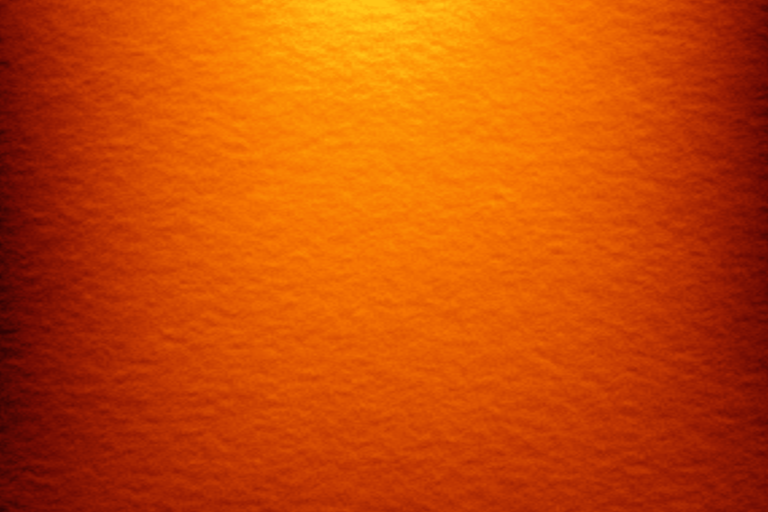
This texture is drawn by a Shadertoy shader. Its source:

```glsl
// Orange felted paper lit from above: a smooth light field with dark sides
// and a warm glow at the top indexes a colour ramp, while the slope of
// stretched fibre noise embosses the surface.

float hash(vec2 p) {
    vec3 q = fract(vec3(p.xyx) * 0.1031);
    q += dot(q, q.yzx + 33.33);
    return fract((q.x + q.y) * q.z);
}

float noise(vec2 p) {
    vec2 i = floor(p), f = fract(p);
    f = f * f * (3.0 - 2.0 * f);
    return mix(mix(hash(i), hash(i + vec2(1, 0)), f.x),
               mix(hash(i + vec2(0, 1)), hash(i + vec2(1, 1)), f.x), f.y);
}

// Paper relief: octaves of wide, flat fibres bent by a slow warp
float paperHeight(vec2 p) {
    p.y += 0.012 * noise(p * vec2(22.0, 16.0));
    float height = 0.0, amplitude = 0.5;
    vec2 frequency = vec2(34.0, 62.0);
    for (int i = 0; i < 3; i++) {
        height += amplitude * noise(p * frequency + float(i) * 17.3);
        frequency *= 1.85;
        amplitude *= 0.6;
    }
    return height;
}

// Light level from 0 (deep shadow) to 7 (brightest glow)
float lightLevel(vec2 uv) {
    float x = uv.x - 0.48, v = uv.y;
    float axis = 2.7 + 5.9 * v - 2.5 * v * v;
    float leftDrop = (2.1 + 7.2 * v - 4.4 * v * v) * pow(max(-x, 0.0) / 0.48, 2.0);
    float rightDrop = (1.3 + 7.3 * v - 3.4 * v * v) * pow(max(x, 0.0) / 0.52, 2.4);
    vec2 g = vec2((uv.x - 0.46) / 0.15, (1.0 - v) / 0.13);
    return axis - leftDrop - rightDrop + 0.75 * exp(-dot(g, g));
}

// Burnt red through orange to amber
vec3 emberRamp(float level) {
    vec3 stops[8] = vec3[8](
        vec3(0.20, 0.01, 0.01), vec3(0.43, 0.04, 0.01),
        vec3(0.60, 0.11, 0.01), vec3(0.75, 0.21, 0.01),
        vec3(0.87, 0.33, 0.01), vec3(0.96, 0.45, 0.01),
        vec3(0.99, 0.58, 0.02), vec3(1.00, 0.77, 0.09));
    level = clamp(level, 0.0, 6.999);
    int i = int(level);
    return mix(stops[i], stops[i + 1], fract(level));
}

void mainImage(out vec4 fragColor, in vec2 fragCoord) {
    vec2 uv = fragCoord / iResolution.xy;
    vec2 p = fragCoord / iResolution.y;

    // Emboss: slope of the relief towards the overhead light
    vec2 toLight = vec2(0.0012, 0.0045);
    float relief = paperHeight(p - toLight) - paperHeight(p + toLight);

    // Fine tooth and broad, faint mottling
    float tooth = noise(p * vec2(190.0, 260.0)) - 0.5;
    float mottle = noise(p * vec2(9.0, 24.0)) - 0.5;

    float level = lightLevel(uv) + 1.1 * relief + 0.35 * tooth + 0.2 * mottle;
    fragColor = vec4(emberRamp(level), 1.0);
}
```
